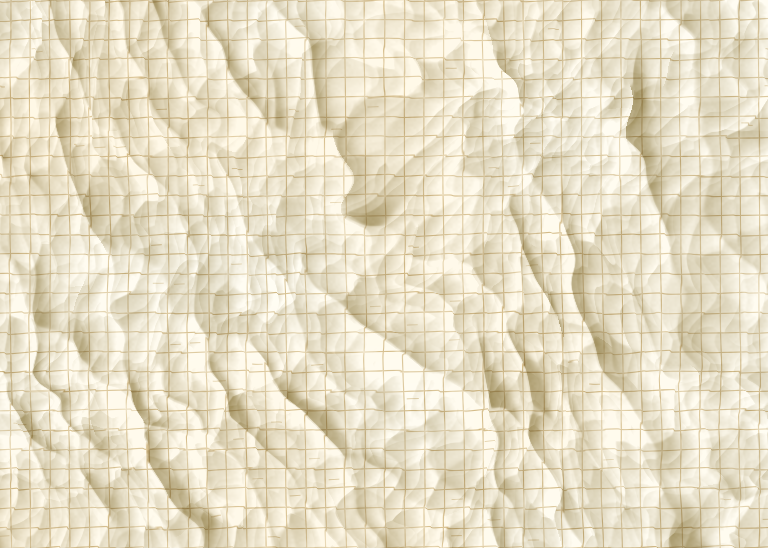
A Shadertoy shader for this texture:

```glsl
const vec2 GRID_CELLS = vec2(38.95, 28.06);
const vec2 GRID_OFFSET = vec2(0.52, 0.02);
const float LINE_HALF_WIDTH = 0.03;

const vec3 PAPER_SHADOW = vec3(0.70, 0.65, 0.49);
const vec3 PAPER_LIGHT = vec3(0.99, 0.98, 0.94);
const vec3 WARM_STAIN = vec3(1.0, 0.975, 0.93);
const vec3 INK = vec3(0.81, 0.72, 0.53);

float hash(vec2 p) {
    return fract(sin(dot(p, vec2(127.1, 311.7))) * 43758.5453);
}

vec2 hash2(vec2 p) {
    return vec2(hash(p), hash(p + 57.3));
}

float noise(vec2 p) {
    vec2 i = floor(p), f = fract(p);
    f = f * f * (3.0 - 2.0 * f);
    return mix(mix(hash(i), hash(i + vec2(1, 0)), f.x),
               mix(hash(i + vec2(0, 1)), hash(i + vec2(1, 1)), f.x), f.y);
}

vec2 warp(vec2 p, float scale, float amount) {
    return p + amount * (vec2(noise(p * scale), noise(p * scale + 31.7)) - 0.5);
}

// Light on tilted facets, joined by creases of the given sharpness
float facets(vec2 p, vec2 light, float sharpness) {
    vec2 cell = floor(p);
    float sum = 0.0, total = 0.0;
    for (int y = -2; y <= 2; y++) {
        for (int x = -2; x <= 2; x++) {
            vec2 id = cell + vec2(x, y);
            vec2 away = p - id - hash2(id);
            float weight = exp(-sharpness * dot(away, away)) + 1e-12;
            float slope = mix(0.5, 1.4, hash(id + 9.1));
            float tilt = 0.45 * (hash(id + 23.9) - 0.5);
            sum += weight * (dot(away, light) * slope + tilt);
            total += weight;
        }
    }
    return sum / total;
}

// Coverage of a band around zero distance
float band(float d, float halfWidth, float pixel) {
    return clamp((halfWidth - d) / pixel + 0.5, 0.0, 1.0);
}

float gridLine(float coord, float pixel) {
    return band(abs(fract(coord + 0.5) - 0.5), LINE_HALF_WIDTH, pixel);
}

// Rare short marks inside the cells
float strayDash(vec2 g, vec2 pixel) {
    vec2 id = floor(g);
    vec2 d = abs(fract(g) - mix(vec2(0.35), vec2(0.65), hash2(id + 3.0)));
    float dash = band(d.x, 0.28, pixel.x) * band(d.y, 0.025, pixel.y);
    return dash * step(hash(id + 71.0), 0.035);
}

void mainImage(out vec4 fragColor, in vec2 fragCoord) {
    vec2 uv = fragCoord / iResolution.xy;
    vec2 p = fragCoord / iResolution.y;

    // Crumpled folds: long steep ones, then smaller facets
    vec2 bent = warp(warp(p, 3.5, 0.16), 16.0, 0.035);
    vec2 leaning = vec2(bent.x + 0.32 * bent.y, bent.y);
    float folds = facets(leaning * vec2(12.0, 5.0), vec2(0.95, 0.25), 32.0);
    float dents = facets(bent * vec2(19.0, 13.0) + 17.0, vec2(0.8, -0.5), 32.0);
    float wrinkles = facets(warp(bent, 30.0, 0.02) * vec2(38.0, 29.0) + 41.0,
                            vec2(0.7, -0.6), 22.0);

    // Paper tone with deep shadows along some folds
    float depth = smoothstep(0.25, 0.75, noise(p * 7.0 + 5.0));
    float tone = 0.79 + 0.36 * folds + 0.34 * dents + 0.21 * wrinkles;
    tone -= 0.45 * depth * smoothstep(0.22, 0.62, -folds);
    tone += 0.12 * depth * smoothstep(0.2, 0.5, folds);
    tone += 0.06 * (noise(p * 210.0) - 0.5);
    vec3 color = mix(PAPER_SHADOW, PAPER_LIGHT, clamp(tone, -0.2, 1.04));
    float stain = noise(p * 4.0 + 12.0) * mix(1.3, 0.4, uv.x);
    color *= mix(vec3(1.0), WARM_STAIN, clamp(stain, 0.0, 1.0));

    // Printed grid, shifted by the folds and unevenly worn
    vec2 pixel = GRID_CELLS / iResolution.xy;
    vec2 g = vec2(uv.x, 1.0 - uv.y) * GRID_CELLS - GRID_OFFSET;
    g += 0.10 * vec2(folds, dents) + 0.10 * (noise(p * 9.0) - 0.5);
    float wear = mix(0.5, 1.0, noise(p * 24.0 + 8.0)) * mix(0.75, 1.0, noise(p * 120.0));
    float lines = max(gridLine(g.x, pixel.x), gridLine(g.y, pixel.y));
    float ink = max(lines, 0.8 * strayDash(g, pixel)) * wear;
    color *= mix(vec3(1.0), INK, ink);

    fragColor = vec4(clamp(color, 0.0, 1.0), 1.0);
}
```
